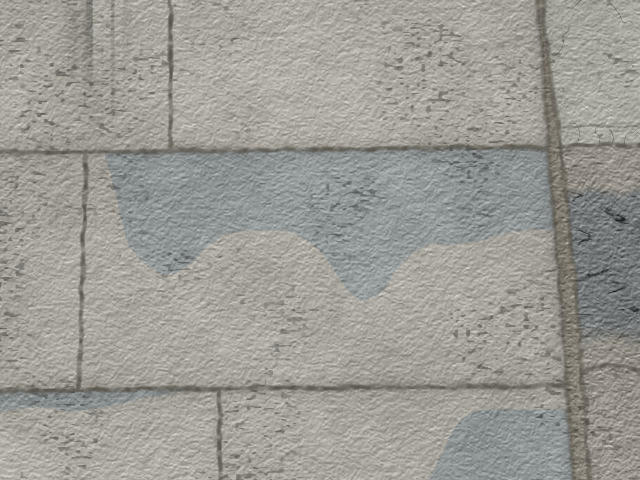
A WebGL 1 fragment shader for this texture:

```glsl
precision highp float;
// Weathered wall of large rough stone blocks with blue-grey plaster patches.
uniform vec2 u_resolution;

const vec3 WARM_STONE = vec3(0.662, 0.652, 0.622);
const vec3 BLUE_PLASTER = vec3(0.565, 0.586, 0.588);
const vec3 PALE_STONE = vec3(0.650, 0.650, 0.610);
const vec3 DARK_STONE = vec3(0.465, 0.480, 0.485);
const vec3 BROWN_STONE = vec3(0.580, 0.565, 0.530);
const vec3 MORTAR = vec3(0.540, 0.522, 0.475);
const vec3 SEAM = vec3(0.340, 0.325, 0.290);

float hash(vec2 p) {
  vec3 q = fract(p.xyx * 0.1031);
  q += dot(q, q.yzx + 33.33);
  return fract((q.x + q.y) * q.z);
}

float noise(vec2 p) {
  vec2 i = floor(p), f = fract(p);
  f = f * f * (3.0 - 2.0 * f);
  return mix(mix(hash(i), hash(i + vec2(1, 0)), f.x),
             mix(hash(i + vec2(0, 1)), hash(i + vec2(1, 1)), f.x), f.y);
}

float fbm(vec2 p) {
  float sum = 0.0, amp = 0.5;
  for (int i = 0; i < 4; i++) {
    sum += amp * noise(p);
    p = mat2(1.6, 1.2, -1.2, 1.6) * p + 17.3;
    amp *= 0.5;
  }
  return sum / 0.9375;
}

float bell(float x, float center, float width) {
  float t = (x - center) / width;
  return exp(-t * t);
}

// 1 where d is positive, with a soft edge
float inside(float d, float soft) {
  return smoothstep(-soft, soft, d);
}

float groove(float d, float width) {
  return 1.0 - smoothstep(0.2 * width, width, abs(d));
}

// Thin dark lines along the contours of stretched noise, broken into pieces
float cracks(vec2 p, vec2 scale, float width) {
  return groove(fbm(p * scale) - 0.5, width) * smoothstep(0.35, 0.6, noise(p * 28.0));
}

// Fine grain, coarser lumps and faint slanted trowel scratches
float surfaceHeight(vec2 p) {
  vec2 bent = p + 0.006 * vec2(noise(p * 60.0), noise(p * 60.0 + 19.0));
  vec2 scratch = vec2(p.x + p.y, p.y - p.x) * vec2(12.0, 110.0);
  return 0.55 * noise(bent * vec2(120.0, 180.0)) + 0.50 * noise(bent * vec2(210.0, 270.0) + 9.0)
       + 0.35 * noise(bent * vec2(55.0, 85.0) + 31.0)
       + 0.30 * noise(scratch + 57.0) * smoothstep(0.45, 0.75, noise(p * 5.0 + 3.0));
}

float relief(vec2 p, vec2 light) {
  return surfaceHeight(p) - surfaceHeight(p + light);
}

// Wavy lower edge of the plaster on the middle block
float plasterEdge(float x) {
  return 0.522 - 0.095 * bell(x, 0.35, 0.085) - 0.150 * bell(x, 0.76, 0.085)
       - 0.030 * bell(x, 0.95, 0.09) + 0.20 * (1.0 - smoothstep(0.20, 0.275, x));
}

void main() {
  vec2 p = gl_FragCoord.xy / u_resolution.y;
  float soft = 0.8 / u_resolution.y + 0.001;
  vec2 q = p + 0.010 * (vec2(fbm(p * 30.0), fbm(p * 30.0 + 40.0)) - 0.5);

  // Courses of the main wall and the slanting joint at its right
  float upper = q.y - 0.682 - 0.0095 * q.x;
  float lower = q.y - 0.186 - 0.0085 * q.x;
  float side = q.x - 1.120 - 0.075 * (1.0 - q.y);
  float stripWidth = 0.012 + 0.022 * smoothstep(1.0, 0.45, q.y) + 0.012 * (fbm(p * 14.0) - 0.5);
  float topRow = inside(upper, soft);
  float bottomRow = inside(-lower, soft);
  float middleRow = (1.0 - topRow) * (1.0 - bottomRow);
  float rightSide = inside(side, soft);

  // Plaster patches
  float patchMask = middleRow * inside(q.y - plasterEdge(q.x), soft) * inside(q.x - 0.19, soft);
  float stripEdge = 0.140 + 0.045 * smoothstep(0.12, 0.42, q.x) + 0.012 * bell(q.x, 0.08, 0.05);
  patchMask += bottomRow * inside(q.y - stripEdge, soft) * inside(0.42 - q.x, soft);
  float cornerEdge = 0.148 - 0.15 * bell(q.x, 0.88, 0.06);
  patchMask += bottomRow * inside(cornerEdge - q.y, soft) * inside(q.x - 0.895, soft);
  vec3 color = mix(WARM_STONE, BLUE_PLASTER, patchMask * 0.95);

  // Right column: pale, dark and brown stones
  float rightUpper = q.y - 0.697;
  float rightLower = q.y - 0.222 - 0.018 * bell(q.x, 1.27, 0.05);
  float dark = 1.0 - smoothstep(0.60, 0.63, q.y + 0.03 * fbm(q * 30.0));
  dark *= smoothstep(0.26, 0.33, q.y + 0.05 * (fbm(q * 18.0) - 0.5));
  vec3 column = mix(BROWN_STONE, DARK_STONE, dark);
  column = mix(column, PALE_STONE, inside(rightUpper, soft));
  float rough = 1.0 - inside(rightUpper, soft);
  column *= 1.0 - 0.45 * rough * (0.25 + 0.75 * dark) * cracks(p, vec2(7.0, 24.0), 0.035);
  column *= 1.0 - 0.25 * (1.0 - rough) * cracks(p, vec2(9.0, 6.0), 0.010);
  column *= 1.0 - 0.20 * groove(q.y - 0.737, 0.004);
  color = mix(color, column, rightSide);
  float strip = rightSide * inside(stripWidth - side, 0.004);
  color = mix(color, MORTAR, strip);

  // Broad staining and drips in the top left
  color += 0.09 * (fbm(p * 5.0 + 8.0) - 0.5) + 0.07 * (fbm(p * 30.0) - 0.5);
  float drip = smoothstep(0.48, 0.8, noise(vec2(p.x * 85.0, p.y * 3.0)));
  color *= 1.0 - 0.28 * drip * bell(p.x, 0.20, 0.05) * smoothstep(0.70, 1.0, p.y);

  // Fine grain lit from above, and small clustered pits
  float roughness = mix(0.235, 0.31, rightSide * rough);
  color += roughness * relief(p, vec2(-0.0012, 0.0034));
  float pits = smoothstep(0.66, 0.88, noise(q * vec2(85.0, 190.0) + 71.0));
  color *= 1.0 - 0.30 * pits * smoothstep(0.42, 0.68, fbm(p * 7.0 + 23.0));

  // Seams of uneven width and depth with a faint rim of grime
  float left = 1.0 - rightSide;
  float width = 0.005 + 0.005 * noise(p * 45.0 + 13.0);
  float upright = topRow * groove(q.x - 0.355, width)
                + middleRow * groove(q.x - 0.159 - 0.031 * q.y, width)
                + bottomRow * groove(q.x - 0.457, width);
  float level = max(groove(upper, width), groove(lower, width));
  float columnSeam = max(groove(rightUpper, width), groove(rightLower, width));
  float seam = max(left * max(upright, level), rightSide * columnSeam * (1.0 - strip));
  seam = max(seam, 0.6 * groove(side, width));
  seam = max(seam, 0.8 * groove(side - stripWidth, width));
  float grime = left * exp(-75.0 * min(abs(upper), abs(lower))) + exp(-60.0 * abs(side));
  color *= 1.0 - 0.15 * grime;
  color = mix(color, SEAM, seam * (0.25 + 0.75 * noise(p * 90.0 + 5.0)));

  gl_FragColor = vec4(clamp(color, 0.0, 1.0), 1.0);
}
```
